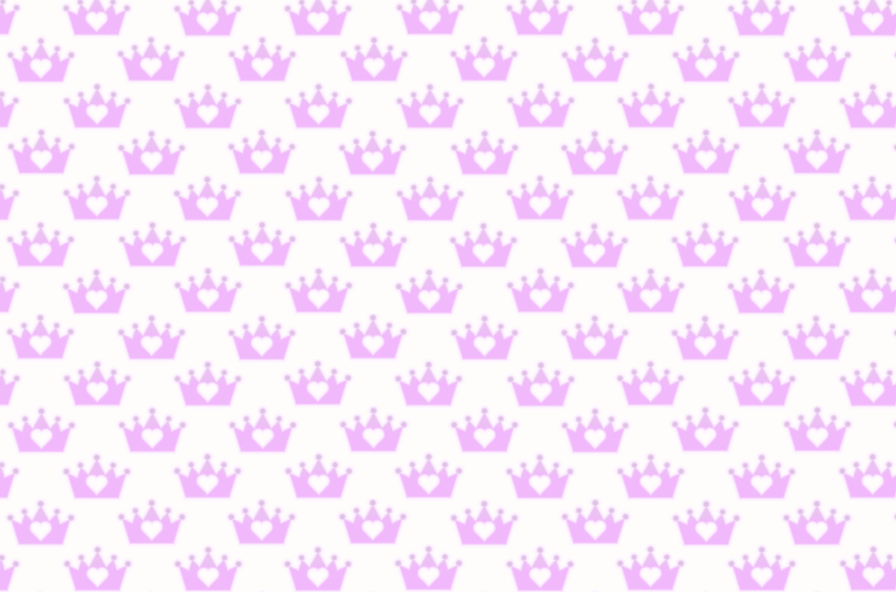
A WebGL 2 fragment shader for this pattern:

```glsl
#version 300 es
precision highp float;
// Staggered rows of lilac crowns with heart cut-outs on a near-white ground.
// Each crown is a mirrored polygon with ball tips, softened by a pale halo;
// a hash shifts each crown slightly and mottles its fill.

#define COLUMNS 8.084      // crowns across the canvas
#define ROW_PITCH 0.4176   // row spacing, in column widths
#define BASE_Y 0.016       // base of the lowest row, in column widths
#define EVEN_X 0.874       // crown centre in even rows
#define ODD_X 0.368        // crown centre in odd rows
#define UNITS 142.5        // crown drawing units per column width
#define JITTER 2.0         // shift between crowns, in crown units
#define SOFTNESS 2.2       // edge blur, in crown units
#define HALO 6.0           // pale fringe width, in crown units
#define MOTTLE 0.45        // strength of the fill variation

uniform vec2 u_resolution;
out vec4 fragColor;

const vec3 GROUND = vec3(1.00, 0.99, 0.99);
const vec3 FRINGE = vec3(0.99, 0.94, 1.00);
const vec3 LILAC = vec3(0.95, 0.72, 0.99);
const vec3 MAUVE = vec3(0.92, 0.76, 0.95);
const vec3 TIP = vec3(0.87, 0.76, 0.89);

float hash(vec2 p) {
  return fract(sin(dot(p, vec2(127.1, 311.7))) * 43758.5453);
}

float noise(vec2 p) {
  vec2 i = floor(p), f = fract(p);
  f = f * f * (3.0 - 2.0 * f);
  return mix(mix(hash(i), hash(i + vec2(1, 0)), f.x),
             mix(hash(i + vec2(0, 1)), hash(i + vec2(1, 1)), f.x), f.y);
}

// Right half of the crown outline; it runs past the axis to avoid a seam.
float bodyDistance(vec2 p) {
  const vec2 outline[8] = vec2[8](
    vec2(-20, 0), vec2(28, 0), vec2(38, 32), vec2(25, 26),
    vec2(20.5, 40), vec2(11, 30), vec2(0, 50), vec2(-20, 50));
  float nearest = 1e6, side = 1.0;
  for (int i = 0; i < 8; i++) {
    vec2 a = outline[i], b = outline[(i + 7) % 8];
    vec2 e = b - a, w = p - a;
    vec2 r = w - e * clamp(dot(w, e) / dot(e, e), 0.0, 1.0);
    nearest = min(nearest, dot(r, r));
    bvec3 c = bvec3(p.y >= a.y, p.y < b.y, e.x * w.y > e.y * w.x);
    if (all(c) || all(not(c))) side = -side;
  }
  return side * sqrt(nearest);
}

// Heart with its point at the origin, for x >= 0.
float heartDistance(vec2 p) {
  if (p.x + p.y > 1.0) return length(p - vec2(0.25, 0.75)) - 0.3536;
  vec2 notch = p - vec2(0, 1), flank = p - 0.5 * max(p.x + p.y, 0.0);
  return sqrt(min(dot(notch, notch), dot(flank, flank))) * sign(p.x - p.y);
}

float ballDistance(vec2 p) {
  float d = length(p - vec2(0, 52)) - 3.8;
  d = min(d, length(p - vec2(21, 42)) - 3.5);
  return min(d, length(p - vec2(39, 34)) - 3.7);
}

// Paint one crown, with its base centred on the origin, over a colour.
vec3 paintCrown(vec3 under, vec2 p, vec2 id, float blur) {
  vec2 m = vec2(abs(p.x), p.y);
  float heart = heartDistance((m - vec2(0, 4)) / 23.0) * 23.0;
  float balls = ballDistance(m);
  float shape = max(min(bodyDistance(m), balls), -heart);

  float grain = noise(p * 0.14 + id * 17.3);
  float raised = smoothstep(24.0, 42.0, p.y);
  vec3 fill = mix(LILAC, MAUVE, clamp(raised + (grain - 0.3) * MOTTLE, 0.0, 1.0));
  fill = mix(fill, TIP, 1.0 - smoothstep(-blur, blur, balls));

  vec3 color = mix(under, FRINGE, 1.0 - smoothstep(0.0, HALO, shape));
  return mix(color, fill, 1.0 - smoothstep(-blur, blur, shape));
}

void main() {
  // Column widths, measured from the lower left
  vec2 q = gl_FragCoord.xy / u_resolution.x * COLUMNS;
  float blur = max(SOFTNESS, UNITS * COLUMNS / u_resolution.x);
  float firstRow = floor((q.y - BASE_Y) / ROW_PITCH);
  vec3 color = GROUND;

  // The row here and the one above, whose fringe reaches down
  for (int i = 0; i < 2; i++) {
    float row = firstRow + float(i);
    float centre = mod(row, 2.0) < 0.5 ? EVEN_X : ODD_X;
    float column = floor(q.x - centre + 0.5);
    vec2 id = vec2(column, row);
    vec2 p = (q - vec2(column + centre, BASE_Y + row * ROW_PITCH)) * UNITS;
    p -= (vec2(hash(id + 3.1), hash(id + 8.7)) - 0.5) * JITTER;
    color = paintCrown(color, p, id, blur);
  }
  fragColor = vec4(color, 1.0);
}
```
